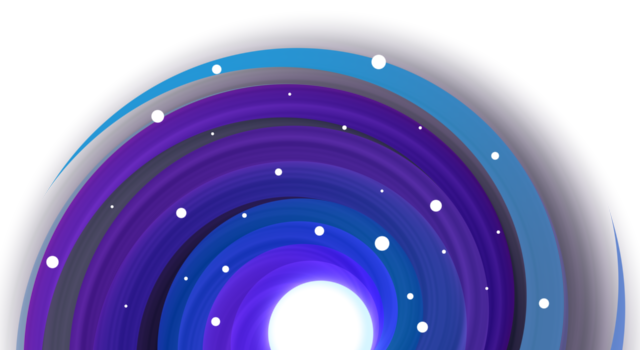
This background is drawn by a WebGL 1 fragment shader. Its source:

```glsl
precision highp float;
uniform vec2 u_resolution;

float radius;   // distance from the core, in canvas heights
float turn;     // 1 at the left, 0 straight up, -1 at the right
float soft;     // width of a smoothed edge

float hash(float n) {
    n = fract(n * 0.1031);
    n *= n + 33.33;
    return fract(n * (n + n));
}

float noise(float x) {
    float f = fract(x);
    return mix(hash(floor(x)), hash(floor(x) + 1.0), f * f * (3.0 - 2.0 * f));
}

// Depth inside a spiral arc given by its left, top and right radii
float depth(vec3 arc) {
    float slope = 0.5 * (arc.x - arc.z);
    float bend = 0.5 * (arc.x + arc.z) - arc.y;
    return arc.y + turn * (slope + turn * bend) - radius;
}

float inside(float d) {
    return smoothstep(-soft, soft, d);
}

// Fills an arc with a left-to-right gradient and a glowing rim
void paint(inout vec3 color, vec3 arc, vec3 left, vec3 right, vec3 rim) {
    float d = depth(arc);
    vec3 fill = mix(right, left, smoothstep(-1.0, 1.0, turn));
    fill += rim * exp(-max(d, 0.0) * 45.0);
    color = mix(color, fill, inside(d));
}

// Crescent between two arcs, pointed where they cross
float crescent(vec3 outer, vec3 inner) {
    return inside(depth(outer)) * (1.0 - inside(depth(inner)));
}

void main() {
    vec2 p = (gl_FragCoord.xy - vec2(0.5 * u_resolution.x, 0.0)) / u_resolution.y;
    p -= vec2(0.002, 0.048);
    radius = length(p);
    turn = -atan(p.x, p.y) / 1.5708;
    soft = 1.0 / u_resolution.y;

    // Grey disc fading into white
    vec3 grey = mix(vec3(0.12, 0.10, 0.22), vec3(0.40, 0.37, 0.46), smoothstep(0.50, 0.76, radius));
    float haze = smoothstep(0.96, 0.73, length(p + vec2(0.0, 0.03)));
    vec3 color = mix(vec3(1.0), grey, haze);

    // Pale blue crescents
    vec3 sky = mix(vec3(0.27, 0.46, 0.67), vec3(0.14, 0.59, 0.84), smoothstep(-0.9, 0.3, turn));
    float sweep = crescent(vec3(0.905, 0.812, 0.690), vec3(0.940, 0.752, 0.579));
    color = mix(color, sky, sweep);
    color = mix(color, vec3(0.36, 0.35, 0.66), 0.55 * crescent(vec3(0.89, 0.80, 0.705), vec3(0.905, 0.812, 0.690)));
    float sliver = crescent(vec3(1.09, 0.979, 0.867), vec3(1.305, 1.071, 0.838));
    color = mix(color, vec3(0.38, 0.52, 0.80), sliver);

    // Outer violet arm with a cool edge, then the dark gap behind the next arm
    color = mix(color, vec3(0.42, 0.55, 0.72), 0.7 * crescent(vec3(0.866, 0.705, 0.54), vec3(0.845, 0.705, 0.543)));
    paint(color, vec3(0.845, 0.705, 0.543), vec3(0.40, 0.16, 0.74), vec3(0.20, 0.07, 0.54), vec3(0.06, -0.02, -0.08));
    paint(color, vec3(0.790, 0.607, 0.452), vec3(0.33, 0.31, 0.43), vec3(0.22, 0.20, 0.34), vec3(-0.05));

    // Purple and indigo arms
    paint(color, vec3(0.714, 0.588, 0.476), vec3(0.29, 0.11, 0.56), vec3(0.28, 0.16, 0.60), vec3(0.06, 0.02, 0.06));
    paint(color, vec3(0.643, 0.486, 0.417), vec3(0.18, 0.10, 0.56), vec3(0.14, 0.24, 0.60), vec3(0.16, 0.03, 0.10));

    // Shadow and blue arms
    paint(color, vec3(0.520, 0.381, 0.250), vec3(0.08, 0.06, 0.18), vec3(0.10, 0.10, 0.30), vec3(0.05, 0.02, 0.10));
    paint(color, vec3(0.464, 0.381, 0.286), vec3(0.05, 0.24, 0.62), vec3(0.03, 0.33, 0.61), vec3(0.04, -0.04, 0.04));
    paint(color, vec3(0.405, 0.314, 0.210), vec3(0.12, 0.22, 0.74), vec3(0.14, 0.22, 0.86), vec3(0.03, 0.04, 0.06));
    paint(color, vec3(0.333, 0.250, 0.175), vec3(0.33, 0.13, 0.78), vec3(0.20, 0.08, 0.92), vec3(0.02, 0.05, 0.08));
    paint(color, vec3(0.255, 0.205, 0.165), vec3(0.30, 0.12, 0.86), vec3(0.26, 0.14, 0.95), vec3(0.08, 0.04, 0.05));

    // Fine streaks along the spiral
    float path = radius - 0.14 * turn + 1.0;
    float streak = noise(path * 45.0) + 0.5 * noise(path * 130.0) - 0.75;
    color += vec3(0.07, 0.04, 0.08) * streak * haze * (1.0 - 0.6 * sweep);

    // White core with a blue halo
    color += vec3(0.35, 0.40, 0.35) * exp(-max(radius - 0.15, 0.0) * 55.0);
    float ring = smoothstep(0.115, 0.15, length(p + vec2(0.012, -0.008)));
    vec3 core = mix(vec3(1.0), vec3(0.84, 0.96, 1.0), ring);
    color = mix(color, core, inside(0.15 - radius));

    // Scattered stars, mostly small
    for (int i = 0; i < 27; i++) {
        float n = float(i) * 7.0 + 3.0;
        float angle = 3.1416 * (float(i) + hash(n)) / 27.0;
        float reach = mix(0.26, 0.83, fract(float(i) * 0.618 + 0.2 * hash(n + 1.0)));
        float size = 0.004 + 0.021 * pow(hash(n + 2.0), 3.0);
        vec2 star = reach * vec2(cos(angle), sin(angle));
        color = mix(color, vec3(1.0), inside(size - length(p - star)));
    }

    gl_FragColor = vec4(clamp(color, 0.0, 1.0), 1.0);
}
```
